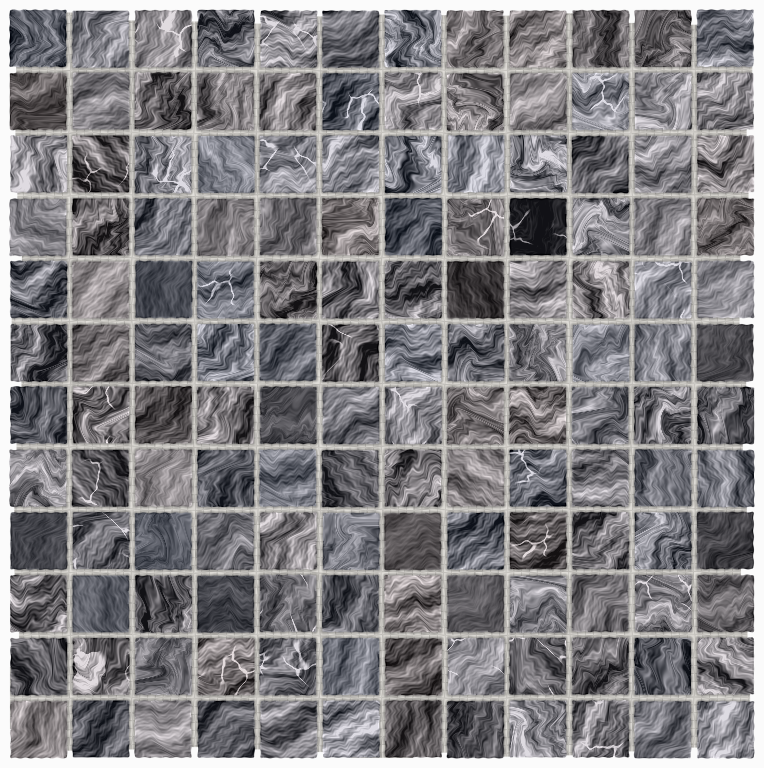
This texture is drawn by a Shadertoy shader. Its source:

```glsl
// Sheet of square grey marble mosaic tiles on a pale woven mesh backing.

const float COUNT = 12.0;         // tiles across and down
const float SPAN = 0.981;         // grid width as a share of the canvas
const float HALF_TILE = 0.453;    // half tile side, in tile pitches
const float CORNER = 0.025;       // corner rounding
const float JITTER = 0.016;       // uneven laying of tiles
const float CHIP = 0.007;         // roughness of the tile edges
const float MESH_CELLS = 8.0;     // mesh threads per pitch
const float MEAN_TONE = 0.435;
const float TONE_SPREAD = 0.30;   // variation between tiles
const float VEIN_CONTRAST = 0.125;
const float VEIN_ANGLE = 0.75;    // usual direction, in radians
const float CRACK_SHARE = 0.22;   // share of tiles with white cracks
const float BLACK_SHARE = 0.06;   // share of nearly black tiles

const vec3 PAPER = vec3(0.985);
const vec3 MESH = vec3(0.85, 0.84, 0.82);
const vec3 MESH_SHADE = vec3(0.69, 0.68, 0.66);
const vec3 INK = vec3(0.035, 0.03, 0.04);
const vec3 PALE = vec3(1.0, 0.97, 0.985);
const vec3 COOL = vec3(-0.035, 0.0, 0.035);

float hash(vec2 p) {
    vec3 q = fract(vec3(p.xyx) * 0.1031);
    q += dot(q, q.yzx + 33.33);
    return fract((q.x + q.y) * q.z);
}

vec2 hash2(vec2 p) {
    return vec2(hash(p + 17.3), hash(p + 71.9));
}

// Distances to the nearest and second nearest feature points.
vec2 cellular(vec2 p) {
    vec2 base = floor(p), nearest = vec2(9.0);
    for (int j = -1; j <= 1; j++)
    for (int i = -1; i <= 1; i++) {
        vec2 c = base + vec2(i, j);
        float d = length(c + hash2(c) - p);
        nearest = d < nearest.x ? vec2(d, nearest.x) : vec2(nearest.x, min(nearest.y, d));
    }
    return nearest;
}

// Folds the plane with layered sines.
vec2 fold(vec2 p, float amount, vec2 seed) {
    float f = 4.0;
    for (int i = 0; i < 5; i++) {
        p += amount / f * sin(p.yx * f + seed * (float(i) + 1.0));
        f *= 1.8;
    }
    return p;
}

// Veins along x, from coarse bands down to fine streaks.
float veins(vec2 p, vec2 seed) {
    float sum = 0.0, f = 6.5, amp = 1.0;
    for (int i = 0; i < 6; i++) {
        vec2 phase = 6.283 * hash2(seed + float(i) * 3.7);
        float bend = 1.4 * sin(f * 0.36 * p.x + phase.y);
        sum += amp * sin(f * p.y + phase.x + bend);
        f *= 1.77;
        amp *= 0.82;
    }
    return sum;
}

vec3 marble(vec2 p, vec2 id) {
    vec2 seed = 6.283 * hash2(id + 5.0);
    float pick = hash(id + 31.0);
    float turn = hash(id + 43.0);
    float angle = pick < 0.25 ? 3.14 * turn : VEIN_ANGLE + 1.1 * (turn - 0.5);
    vec2 along = vec2(cos(angle), sin(angle));
    vec2 q = vec2(dot(p, along), dot(p, vec2(-along.y, along.x)));
    q = fold(q, mix(0.2, 0.75, hash(id + 57.0)), seed);

    float black = step(1.0 - BLACK_SHARE, hash(id + 63.0));
    float contrast = VEIN_CONTRAST * mix(0.65, 1.3, hash(id + 77.0)) * (1.0 - 0.6 * black);
    float tone = MEAN_TONE + TONE_SPREAD * (hash(id + 89.0) - 0.5) - 0.22 * black;
    tone += contrast * veins(q, id + 101.0);
    tone += 0.16 * (cellular(q * vec2(6.0, 19.0) + seed * 9.0).x - 0.48);

    // Thin white cracks that fade in and out
    if (hash(id + 113.0) < CRACK_SHARE) {
        vec2 border = cellular(fold(p, 0.35, seed.yx) * 1.9 + seed * 5.0);
        float fade = smoothstep(-0.2, 0.8, sin(7.0 * p.x + seed.x) + sin(6.0 * p.y + seed.y));
        tone += 0.5 * fade * (1.0 - smoothstep(0.015, 0.07, border.y - border.x));
    }
    tone = clamp(tone, 0.04, 0.88);
    return mix(INK, PALE, tone) + COOL * (hash(id + 127.0) - 0.25);
}

void mainImage(out vec4 fragColor, in vec2 fragCoord) {
    vec2 uv = fragCoord / iResolution.xy;
    vec2 grid = (uv - 0.5) * COUNT / SPAN + 0.5 * COUNT;
    float aa = 0.75 * COUNT / (SPAN * min(iResolution.x, iResolution.y));

    // Mesh: woven threads, cut unevenly at the rim of the sheet
    vec2 weave = abs(fract(grid * MESH_CELLS + 0.12 * sin(grid.yx * 9.0)) - 0.5);
    float gaps = smoothstep(0.36, 0.48, max(weave.x, weave.y));
    float wear = hash(floor(grid * MESH_CELLS)) - 0.5;
    vec3 mesh = mix(MESH, MESH_SHADE, 0.55 * gaps) + 0.06 * wear;
    vec2 fromCentre = abs(grid - 0.5 * COUNT);
    float reach = 0.5 * COUNT - 0.02 - 0.28 * hash(floor(grid + 0.5) + 7.0);
    float rim = max(fromCentre.x, fromCentre.y) - reach;
    float onMesh = 1.0 - smoothstep(-aa, aa, rim);

    // Tile outline: rounded square with chipped edges
    vec2 id = clamp(floor(grid), 0.0, COUNT - 1.0);
    vec2 p = grid - id - 0.5 - JITTER * (hash2(id) - 0.5);
    vec2 box = abs(p) - HALF_TILE + CORNER;
    float d = length(max(box, 0.0)) + min(max(box.x, box.y), 0.0) - CORNER;
    d += CHIP * (sin(p.x * 37.0 + id.y * 2.3) * sin(p.y * 31.0 + id.x * 1.7));

    // Soft contact shadow, stone face and worn rim
    mesh *= 1.0 - 0.25 * (1.0 - smoothstep(0.0, 0.05, d));
    vec3 color = mix(PAPER, mesh, onMesh);
    vec3 stone = marble(p, id);
    float edge = smoothstep(-0.035, -0.005, d);
    stone += edge * mix(-0.09, 0.09, step(0.6, hash(id + floor(p * 5.0) + 139.0)));
    color = mix(color, stone, 1.0 - smoothstep(-aa, aa, d));
    fragColor = vec4(clamp(color, 0.0, 1.0), 1.0);
}
```
